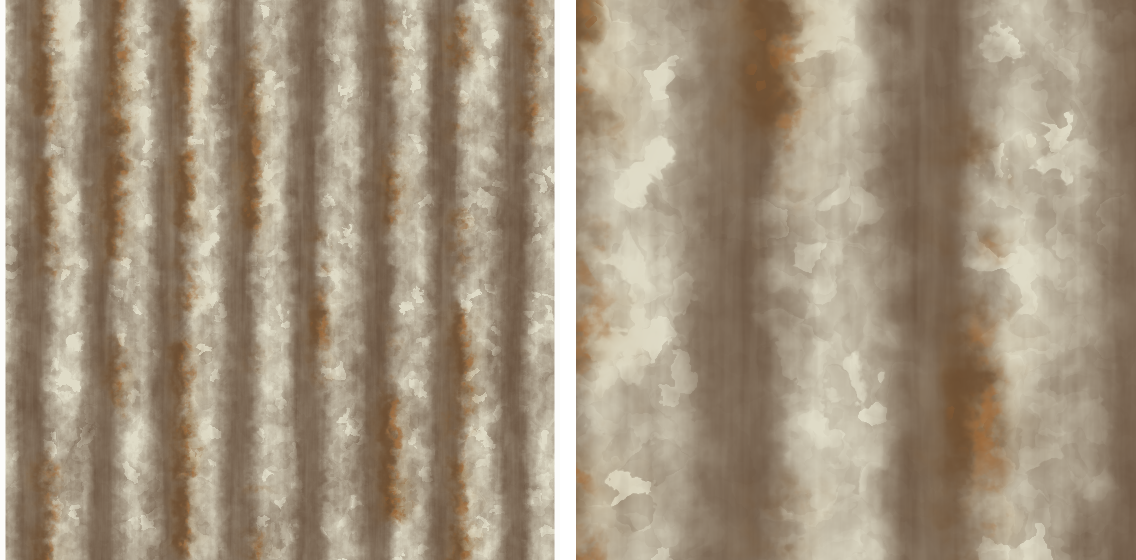
Left: the whole. Right: its middle third, enlarged.
Reproduce this texture procedurally as a WebGL 2 fragment shader.

```glsl
#version 300 es
precision highp float;
// Weathered corrugated metal: eight soft vertical ridges with flaking patina and rusty seams.

uniform vec2 u_resolution;
out vec4 outColor;

const float MARGIN = 0.0098;
const float PITCH = 0.1228;
const float FIRST_CREST = 0.121;

const vec3 SHADOW = vec3(0.455, 0.375, 0.300);
const vec3 PATINA = vec3(0.830, 0.808, 0.730);
const vec3 BROWN  = vec3(0.400, 0.275, 0.165);
const vec3 ORANGE = vec3(0.660, 0.420, 0.210);
const vec3 OCHRE  = vec3(0.640, 0.500, 0.300);
const vec3 PAPER  = vec3(0.990, 0.990, 0.980);

float hash(vec2 p) {
  return fract(sin(dot(p, vec2(127.1, 311.7))) * 43758.545);
}

// Cellular noise: random cell values, blended softly or cut into flakes.
float cells(vec2 p, float sharpness) {
  vec2 base = floor(p);
  float sum = 0.0, total = 0.0;
  for (int j = -1; j <= 1; j++) {
    for (int i = -1; i <= 1; i++) {
      vec2 cell = base + vec2(i, j);
      vec2 site = cell + vec2(hash(cell), hash(cell + 17.3));
      vec2 d = p - site;
      float weight = exp(-sharpness * dot(d, d)) + 1e-12;
      sum += weight * hash(cell + 41.7);
      total += weight;
    }
  }
  return sum / total;
}

// Layered soft cells, centred on zero.
float clouds(vec2 p) {
  float sum = 0.0, gain = 0.5;
  for (int i = 0; i < 4; i++) {
    sum += gain * (cells(p, 7.0) - 0.5);
    p = p * 2.03 + 13.7;
    gain *= 0.55;
  }
  return sum;
}

// Signed offset from the nearest crest (x) and its index (y).
vec2 nearestBand(float phase) {
  float index = floor(phase + 0.5);
  return vec2(phase - index, index);
}

// Steep on the left flank, gentle on the right.
float ridgeLight(float t) {
  return smoothstep(-0.43, -0.12, t) * (1.0 - smoothstep(0.04, 0.43, t));
}

// Patina brightness: ridge shading, stains, vertical streaks and flakes.
float patinaTone(vec2 p, float light, vec2 warp) {
  float stains = clouds(p * vec2(13.0, 7.0));
  float mottle = clouds(p * vec2(34.0, 28.0) + 5.0);
  float streaks = clouds(p * vec2(75.0, 5.0) + 31.0);
  float flakes = cells(p * vec2(56.0, 50.0) + warp * 1.6, 60.0);
  float chips = cells(p * 95.0 + warp * 2.2 + 9.0, 50.0);
  float tone = 0.07 + 0.74 * light + streaks * 0.30;
  tone += stains * (0.15 + 0.55 * light) + mottle * (0.20 + 0.40 * light);
  tone += (flakes - 0.5) * (0.05 + 0.20 * light);
  tone += (chips - 0.5) * (0.03 + 0.10 * light);
  return tone + 0.20 * light * smoothstep(0.86, 0.93, flakes);
}

// Rust runs down the left foot of each ridge in broken, ragged lengths.
vec3 addRust(vec3 color, vec2 p, float phase, vec2 warp) {
  vec2 seam = nearestBand(phase + 0.34 + warp.x * 0.22);
  float run = clouds(vec2(seam.y * 9.3 + 2.0, p.y * 4.2 + seam.y * 3.7));
  float amount = smoothstep(-0.07, 0.17, run + warp.y * 0.25);
  float core = amount * exp(-pow(seam.x / 0.12, 2.0));
  float halo = amount * exp(-pow((seam.x - 0.05) / 0.23, 2.0));
  float fringe = amount * exp(-pow((seam.x - 0.11) / 0.06, 2.0));
  float bloom = smoothstep(0.04, 0.24, clouds(p * vec2(16.0, 9.0) + 77.0));
  float specks = smoothstep(0.76, 0.90, cells(p * 170.0, 25.0));
  float grit = smoothstep(-0.08, 0.16, clouds(p * 70.0 + 50.0));

  color = mix(color, OCHRE, 0.28 * halo + 0.30 * bloom * halo);
  color = mix(color, BROWN, 0.78 * core);
  color = mix(color, ORANGE, 0.62 * fringe * grit);
  return mix(color, mix(BROWN, ORANGE, 0.6), 0.55 * specks * halo * bloom);
}

void main() {
  vec2 p = gl_FragCoord.xy / u_resolution;
  float pixel = 1.0 / u_resolution.x;

  // Uneven ridge edges
  vec2 warp = vec2(clouds(p * 42.0 + 3.0), clouds(p * 42.0 + 61.0));
  float sway = 0.025 * sin(p.y * 7.0 + p.x * 19.0) + 0.015 * sin(p.y * 17.0 - p.x * 31.0);
  float phase = (p.x - FIRST_CREST) / PITCH + sway;
  float light = ridgeLight(nearestBand(phase + warp.x * 0.16).x);

  // Metal, then rust
  float tone = clamp(patinaTone(p, light, warp), -0.08, 1.12);
  vec3 color = addRust(mix(SHADOW, PATINA, tone), p, phase, warp);

  // Plain strips at both sides
  float sheet = smoothstep(-pixel, pixel, min(p.x, 1.0 - p.x) - MARGIN);
  outColor = vec4(mix(PAPER, color, sheet), 1.0);
}
```
